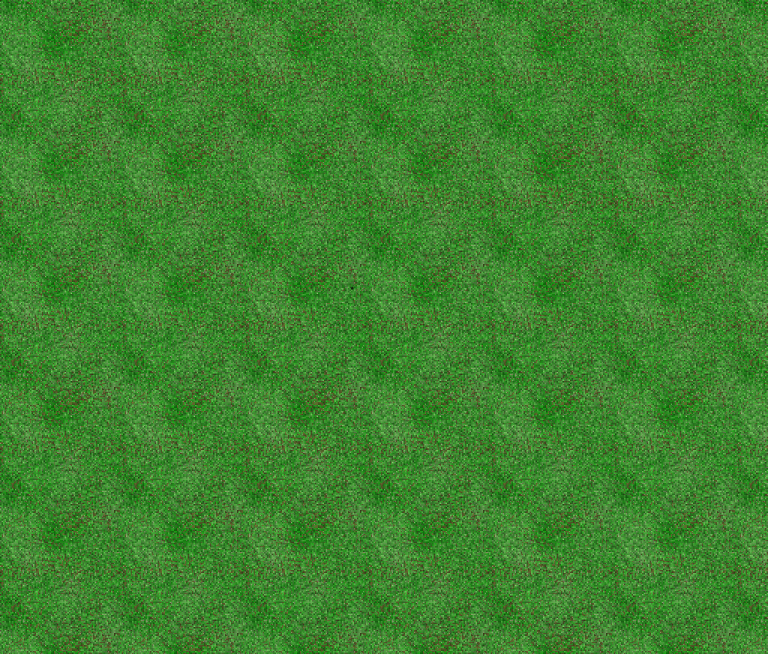
A Shadertoy shader for this texture:

```glsl
// Mown turf: one square patch of grass repeated in a grid, seen from above.
// Soft pale, lush and earthy areas wrap around each tile; fine wrapped grain
// supplies the blades, and a faint unwrapped drift varies the repeats.

const float TILES_ACROSS = 6.2439;  // repeats over the canvas width
const float GRAINS = 82.0;          // blades along one tile side
const float BLADE_CONTRAST = 0.44;
const float TINT_CONTRAST = 0.90;
const float EARTH_SHARE = 0.17;     // base share of brown blades
const float DRIFT = 0.12;           // variation between repeats

const vec3 LUSH  = vec3(0.13, 0.51, 0.10);
const vec3 PALE  = vec3(0.36, 0.57, 0.29);
const vec3 EARTH = vec3(0.34, 0.31, 0.15);
const vec3 DUSTY = vec3(0.48, 0.50, 0.39);

const vec2 FLECK_POS = vec2(2.864, 2.343);  // one dark fleck, in tiles
const float FLECK_RADIUS = 0.012;

// Soft areas: centre x, y (from the tile's top left), radius, paleness
const int AREAS = 7;
const vec4 AREA[AREAS] = vec4[AREAS](
    vec4(0.86, 0.18, 0.12,  0.42),
    vec4(0.54, 0.80, 0.15,  0.26),
    vec4(0.22, 0.50, 0.15,  0.26),
    vec4(0.22, 0.02, 0.12, -0.25),
    vec4(0.45, 0.38, 0.15, -0.34),
    vec4(0.61, 0.26, 0.10, -0.18),
    vec4(0.03, 0.80, 0.13, -0.16));

vec3 hash3(vec2 p) {
    vec3 a = fract(p.xyx * vec3(0.1031, 0.1030, 0.0973));
    a += dot(a, a.yxz + 33.33);
    return fract((a.xxy + a.yzz) * a.zyx);
}

// Three random channels on a wrapped lattice; blend is the edge width in cells
vec3 lattice(vec2 p, float period, float blend) {
    p -= 0.5;
    vec2 cell = floor(p);
    vec2 f = clamp((fract(p) - 0.5) / blend + 0.5, 0.0, 1.0);
    f = f * f * (3.0 - 2.0 * f);
    vec2 lo = mod(cell, period), hi = mod(cell + 1.0, period);
    return mix(mix(hash3(lo), hash3(vec2(hi.x, lo.y)), f.x),
               mix(hash3(vec2(lo.x, hi.y)), hash3(hi), f.x), f.y);
}

// Sum of wrapped octaves, centred on zero
vec3 mottle(vec2 p) {
    vec3 sum = vec3(0.0);
    float cells = 6.0, weight = 0.5;
    for (int i = 0; i < 3; i++) {
        sum += weight * (lattice(p * cells, cells, 1.0) - 0.5);
        cells *= 2.0;
        weight *= 0.6;
    }
    return sum;
}

// Gaussian falloff around a centre that wraps over the tile edges
float wrappedSpot(vec2 p, vec2 centre, float radius) {
    vec2 d = fract(p - centre + 0.5) - 0.5;
    return exp(-dot(d, d) / (radius * radius));
}

void mainImage(out vec4 fragColor, in vec2 fragCoord) {
    // Tile coordinates, counted from the top left
    float scale = TILES_ACROSS / iResolution.x;
    vec2 p = vec2(fragCoord.x, iResolution.y - fragCoord.y) * scale;

    // Broad areas
    vec3 patches = mottle(p);
    vec3 drift = lattice(p * 1.7, 512.0, 1.0) - 0.5;
    float paleness = 0.44 + 0.55 * patches.x + DRIFT * drift.x;
    for (int i = 0; i < AREAS; i++)
        paleness += AREA[i].w * wrappedSpot(p, AREA[i].xy, AREA[i].z);

    // Earth shows in a ragged row and in a few worn spots
    float row = fract(p.y - 0.13) - 0.5;
    float earth = EARTH_SHARE + 0.35 * patches.y + DRIFT * drift.y
                + 0.14 * exp(-row * row / 0.004)
                + 0.24 * wrappedSpot(p, vec2(0.61, 0.26), 0.10)
                + 0.12 * wrappedSpot(p, vec2(0.86, 0.18), 0.12);

    // Blades
    float blend = clamp(GRAINS * scale, 0.02, 1.0);
    vec3 blade = lattice(p * GRAINS, GRAINS, blend);
    vec3 tint = lattice(p * GRAINS + 31.0, GRAINS, blend);
    paleness += TINT_CONTRAST * (tint.x - 0.5);
    vec3 color = mix(LUSH, PALE, clamp(paleness, -0.25, 1.3));
    color = mix(color, EARTH, 0.85 * smoothstep(-0.06, 0.06, earth - blade.y));
    color = mix(color, DUSTY, 0.7 * smoothstep(0.90, 0.97, tint.y));
    float light = blade.x + 0.5 * (blade.z + tint.z) - 1.0;
    color *= 1.0 + BLADE_CONTRAST * light + 0.16 * patches.z;

    // Dark fleck
    float fleck = length(p - FLECK_POS) - FLECK_RADIUS;
    color *= mix(0.25, 1.0, smoothstep(-scale, scale, fleck));

    fragColor = vec4(clamp(color, 0.0, 1.0), 1.0);
}
```
